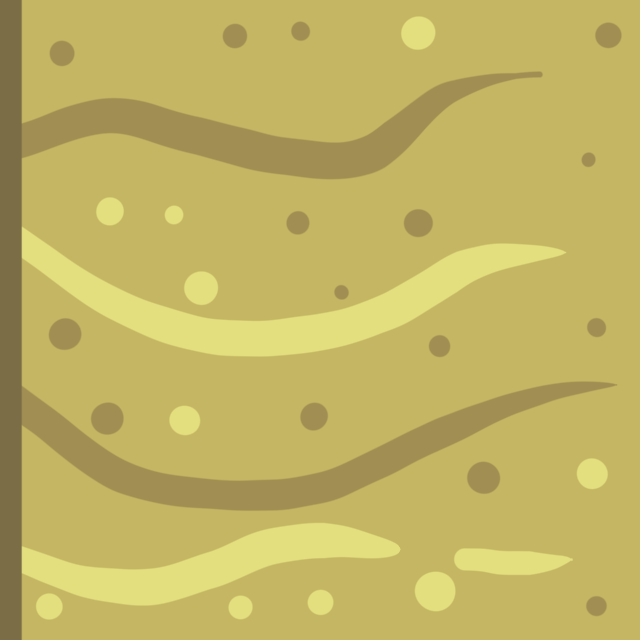
This texture is drawn by a Shadertoy shader. Its source:

```glsl
// Flat drawing of wood grain: a dark strip on the left, tapering wavy bands
// and scattered round specks. Bands are spline distance functions; each speck
// takes the clearest of a few hashed spots inside its grid cell.

const vec3 OCHRE = vec3(0.769, 0.712, 0.388);
const vec3 STRAW = vec3(0.893, 0.875, 0.496);
const vec3 BROWN = vec3(0.631, 0.557, 0.322);
const vec3 BARK  = vec3(0.482, 0.426, 0.274);
const float STRIP = 0.034;
const float GRID = 5.0;

vec2 hash2(vec2 p) {
    vec2 q = vec2(dot(p, vec2(127.1, 311.7)), dot(p, vec2(269.5, 183.3)));
    return fract(sin(q) * 43758.55);
}

float gradDot(vec2 cell, vec2 corner, vec2 f) {
    return dot(hash2(cell + corner) * 2.0 - 1.0, f - corner);
}

float gradientNoise(vec2 p) {
    vec2 i = floor(p), f = fract(p);
    vec2 u = f * f * f * (f * (f * 6.0 - 15.0) + 10.0);
    float low = mix(gradDot(i, vec2(0, 0), f), gradDot(i, vec2(1, 0), f), u.x);
    float high = mix(gradDot(i, vec2(0, 1), f), gradDot(i, vec2(1, 1), f), u.x);
    return mix(low, high, u.y);
}

// Height and slope (per segment) of a smooth curve through seven heights
vec2 spline(float h[7], float t) {
    float s = t * 6.0;
    int i = int(min(floor(s), 5.0));
    float f = s - float(i);
    float a = h[i], b = h[i + 1];
    float before = i > 0 ? h[i - 1] : 2.0 * a - b;
    float after = i < 5 ? h[i + 2] : a;
    float m = 0.5 * (b - before), n = 0.5 * (after - a);
    float cubic = 2.0 * (a - b) + m + n;
    float square = 3.0 * (b - a) - 2.0 * m - n;
    return vec2(((cubic * f + square) * f + m) * f + a,
                (3.0 * cubic * f + 2.0 * square) * f + m);
}

// span: left and right x; width: half width at start and in the body;
// taper: length share, power and least half width of the tip
float band(vec2 p, vec2 span, vec2 width, vec3 taper, float heights[7]) {
    float x = clamp(p.x, span.x, span.y);
    float t = (x - span.x) / (span.y - span.x);
    vec2 curve = spline(heights, t);
    float slope = curve.y * 6.0 / (span.y - span.x);
    float tip = pow(clamp((1.0 - t) / taper.x, 0.0, 1.0), taper.y);
    float halfWidth = mix(width.x, width.y, smoothstep(0.0, 0.35, t)) * tip;
    float across = (p.y - curve.x) / sqrt(1.0 + slope * slope);
    return length(vec2(p.x - x, across)) - max(halfWidth, taper.z);
}

float brownBands(vec2 p) {
    float upper = band(p, vec2(STRIP, 0.844), vec2(0.026, 0.029), vec3(0.30, 1.0, 0.0045),
        float[7](0.780, 0.819, 0.789, 0.757, 0.758, 0.857, 0.883));
    float lower = band(p, vec2(STRIP, 0.963), vec2(0.025, 0.0235), vec3(0.30, 0.6, 0.001),
        float[7](0.367, 0.257, 0.227, 0.237, 0.306, 0.371, 0.399));
    return min(upper, lower);
}

float strawBands(vec2 p) {
    float middle = band(p, vec2(STRIP, 0.883), vec2(0.020, 0.028), vec3(0.20, 0.6, 0.001),
        float[7](0.621, 0.527, 0.477, 0.475, 0.510, 0.588, 0.605));
    float low = band(p, vec2(STRIP, 0.625), vec2(0.020, 0.028), vec3(0.20, 0.4, 0.001),
        float[7](0.126, 0.091, 0.083, 0.109, 0.147, 0.155, 0.141));
    float stub = band(p, vec2(0.726, 0.894), vec2(0.017, 0.0185), vec3(0.40, 0.6, 0.002),
        float[7](0.126, 0.125, 0.121, 0.120, 0.120, 0.122, 0.126));
    return min(middle, min(low, stub));
}

// Distance to the speck of this cell, and 1 if it is straw or 0 if brown
vec2 speck(vec2 p) {
    vec2 size = vec2(1.0 - STRIP, 1.0) / GRID;
    vec2 cell = floor((p - vec2(STRIP, 0.0)) / size);
    vec2 center = vec2(0.0);
    float room = -1.0;
    for (int i = 0; i < 6; i++) {
        vec2 jitter = mix(vec2(0.2), vec2(0.8), hash2(cell + float(i) * 7.3 + 2.0));
        vec2 spot = vec2(STRIP, 0.0) + (cell + jitter) * size;
        float clearance = min(brownBands(spot), strawBands(spot));
        if (clearance > room) { room = clearance; center = spot; }
    }
    vec2 pick = hash2(cell + 51.7);
    float straw = step(0.43, pick.x);
    float radius = mix(mix(0.011, 0.026, pick.y), mix(0.014, 0.032, pick.y * pick.y), straw);
    radius = min(radius, room - 0.012);
    return vec2(radius < 0.010 ? 1.0 : length(p - center) - radius, straw);
}

float cover(float d, float pixel) {
    return 1.0 - smoothstep(-pixel, pixel, d);
}

void mainImage(out vec4 fragColor, in vec2 fragCoord) {
    vec2 uv = fragCoord / iResolution.xy;
    float pixel = 1.0 / iResolution.y;

    // Slight hand-drawn wobble of all outlines
    vec2 wobble = vec2(gradientNoise(uv * 14.0), gradientNoise(uv * 14.0 + 37.0));
    vec2 p = uv + 0.003 * wobble;

    // Layers: ground, bands, specks, strip
    vec3 color = mix(OCHRE, BROWN, cover(brownBands(p), pixel));
    color = mix(color, STRAW, cover(strawBands(p), pixel));
    vec2 dotShape = speck(p);
    color = mix(color, mix(BROWN, STRAW, dotShape.y), cover(dotShape.x, pixel));
    color = mix(color, BARK, cover(uv.x - STRIP, pixel));
    fragColor = vec4(color, 1.0);
}
```
